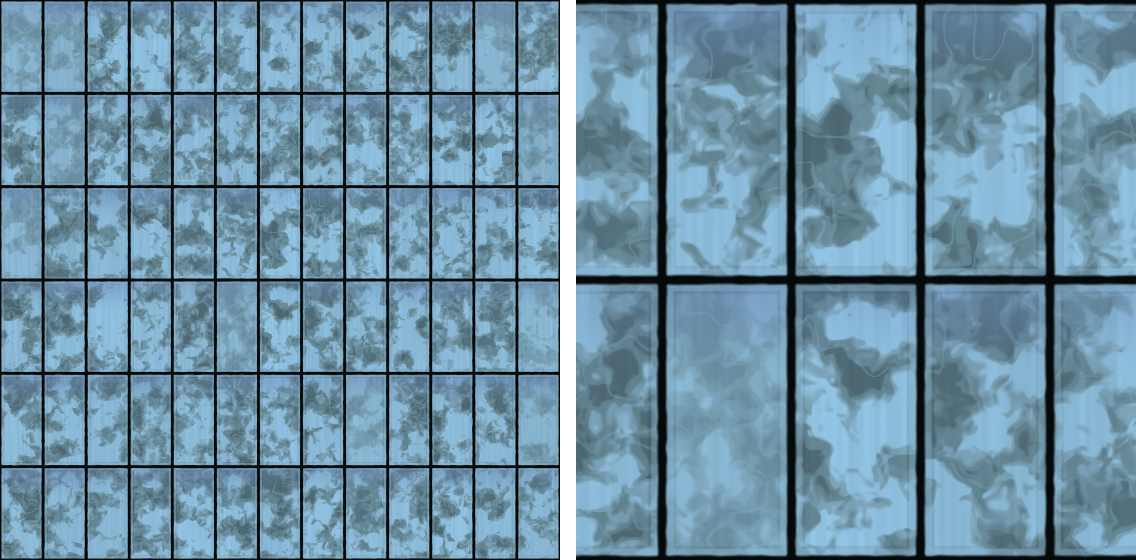
Left, the full canvas; right, a detail of the centre.
Write a three.js fragment shader that draws this texture.

```glsl
// A wall of tall blue window panes, 13 across and 6 down, in thin black frames.
// Each pane mirrors ragged foliage against pale sky, made from layered noise
// seeded per pane; all lattices wrap, so the sheet tiles on every side.
varying vec2 vUv;

const vec2 GRID = vec2(13.0, 6.0);
const vec3 SKY = vec3(0.55, 0.74, 0.86);
const vec3 MIST = vec3(0.47, 0.62, 0.70);
const vec3 LEAF = vec3(0.38, 0.51, 0.56);
const vec3 SHADE = vec3(0.29, 0.39, 0.43);
const vec3 DUSK = vec3(0.41, 0.54, 0.71);
const vec3 FRAME = vec3(0.02, 0.035, 0.04);

float hash(vec2 p) {
  return fract(sin(dot(p, vec2(127.1, 311.7))) * 43758.55);
}

// Value noise whose lattice repeats after freq cells
float noise(vec2 uv, vec2 freq, float seed) {
  vec2 p = uv * freq;
  vec2 i = floor(p);
  vec2 f = fract(p);
  f = f * f * (3.0 - 2.0 * f);
  vec2 a = mod(i, freq) + seed;
  vec2 b = mod(i + 1.0, freq) + seed;
  return mix(mix(hash(a), hash(vec2(b.x, a.y)), f.x),
             mix(hash(vec2(a.x, b.y)), hash(b), f.x), f.y);
}

// Layered noise with a mean of one half
float fbm(vec2 uv, float freq, float seed) {
  float sum = 0.0;
  float total = 0.0;
  float amp = 1.0;
  for (int k = 0; k < 4; k++) {
    sum += amp * noise(uv, vec2(freq), seed + float(k) * 7.3);
    total += amp;
    amp *= 0.62;
    freq *= 2.0;
  }
  return sum / total;
}

// Depth inside a box with rounded corners, positive within
float boxDepth(vec2 p, vec2 halfSize, float radius) {
  vec2 q = abs(p) - halfSize + radius;
  return radius - length(max(q, 0.0)) - min(max(q.x, q.y), 0.0);
}

// Thin curved twigs along the middle level of a noise field
float twigs(vec2 uv, float freq, float seed) {
  float ridge = abs(noise(uv, vec2(freq), seed) - 0.5);
  return 1.0 - smoothstep(0.02, 0.07, ridge);
}

// Sky, mist, leaves and deep shade in one pane
vec3 foliage(vec2 uv, float height, float seed, float clarity) {
  vec2 warp = vec2(noise(uv, vec2(90.0), seed + 3.1),
                   noise(uv, vec2(90.0), seed + 5.7)) - 0.5;
  vec2 bent = uv + 0.010 * warp;
  float mass = fbm(bent, 36.0, seed) + 0.10 * (height - 0.5);
  float detail = mass + 0.10 * (noise(bent, vec2(200.0), seed + 9.4) - 0.5);
  float leaves = smoothstep(0.49, 0.56, detail);

  vec3 color = mix(SKY, MIST, smoothstep(0.42, 0.49, mass));
  color = mix(color, LEAF, leaves);
  color = mix(color, SHADE, 0.9 * smoothstep(0.59, 0.69, detail));
  color = mix(color, MIST, 0.4 * leaves * twigs(bent, 64.0, seed + 12.0));
  return mix(mix(MIST, SKY, 0.45), color, clarity);
}

void main() {
  // Pane layout
  vec2 cell = vUv * GRID;
  vec2 pane = mod(floor(cell), GRID);
  vec2 local = fract(cell);
  float seed = 60.0 * hash(pane + 0.5);
  float hazy = step(0.8, hash(pane + 17.3));
  float clarity = mix(0.85 + 0.15 * hash(pane + 4.1), 0.45, hazy);

  // Reflection, with dusk at the head of the pane
  vec3 color = foliage(vUv, local.y, seed, clarity);
  float dusk = smoothstep(0.65, 1.0, local.y) * (0.25 + 0.4 * hash(pane + 8.2));
  color = mix(color, DUSK, dusk);

  // Faint vertical streaks and a tone shift per pane
  float streak = noise(vUv, vec2(312.0, 12.0), seed + 21.0) - 0.5;
  color *= 1.0 + 0.07 * streak + 0.05 * (hash(pane + 2.6) - 0.5);

  // Misty rim with a fine inner line
  float depth = boxDepth((local - 0.5) / GRID, 0.5 / GRID, 0.004);
  float rim = 1.0 - smoothstep(0.0055, 0.0075, depth);
  color = mix(color, mix(MIST, SKY, 0.3), 0.4 * rim);
  color *= 1.0 - 0.08 * (1.0 - smoothstep(0.0, 0.0015, abs(depth - 0.0075)));

  // Dark frame with a slightly worn edge
  float wear = 0.0008 * (noise(vUv, vec2(160.0), 2.0) - 0.5);
  float glass = smoothstep(0.0014, 0.0038, depth + wear);
  gl_FragColor = vec4(mix(FRAME, color, glass), 1.0);
}
```
